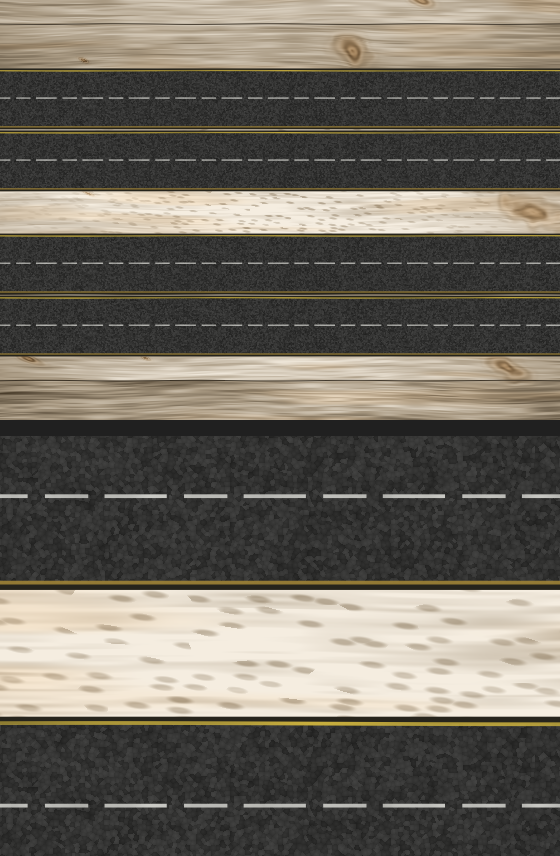
Top: the whole. Bottom: its middle third, enlarged.
Reproduce this pattern procedurally as a WebGL 2 fragment shader.

```glsl
#version 300 es
precision highp float;
// Four dashed asphalt roads in two pairs, laid across weathered wooden planks.

uniform vec2 u_resolution;
out vec4 fragColor;

// Lengths are fractions of the canvas height.
const float PAIR_TOP = 0.6927, PAIR_STEP = 0.3932, LANE_OFFSET = 0.0738;
const float ROAD_ABOVE = 0.0706, ROAD_BELOW = 0.0744;
const float LINE_ABOVE = 0.0651, LINE_BELOW = 0.0686, LINE_HALF = 0.0015;
const float DASH_PERIOD = 0.11042, DASH_HALF = 0.0015;
const float LONG_HALF = 0.0247, SHORT_HALF = 0.0172, SHORT_CENTER = 0.0556;
const float SEAM_HALF = 0.0012;

const vec3 ASPHALT = vec3(0.196, 0.196, 0.192);
const vec3 ROAD_RIM = vec3(0.15, 0.14, 0.11);
const vec3 DASH_WHITE = vec3(0.80, 0.80, 0.78);
const vec3 YELLOW_BRIGHT = vec3(0.78, 0.68, 0.24);
const vec3 YELLOW_DULL = vec3(0.62, 0.51, 0.21);
const vec3 WOOD_DARK = vec3(0.29, 0.24, 0.17);
const vec3 WOOD_MID = vec3(0.66, 0.60, 0.51);
const vec3 WOOD_PALE = vec3(0.96, 0.93, 0.88);
const vec3 WOOD_STAIN = vec3(0.52, 0.34, 0.15);

// Seams from top to bottom; each plank has a lightness and a grain contrast.
const float SEAMS[4] = float[](0.9427, 0.70, 0.30, 0.0937);
const vec2 PLANKS[5] = vec2[](vec2(0.68, 0.65), vec2(0.60, 0.65),
    vec2(0.87, 0.55), vec2(0.70, 0.70), vec2(0.47, 0.95));
// Knots: centre and radii.
const vec4 KNOTS[8] = vec4[](
    vec4(0.200, 0.856, 0.012, 0.005), vec4(0.838, 0.880, 0.040, 0.034),
    vec4(1.003, 0.998, 0.030, 0.014), vec4(0.208, 0.540, 0.014, 0.004),
    vec4(1.270, 0.495, 0.085, 0.036), vec4(1.210, 0.123, 0.042, 0.024),
    vec4(0.070, 0.145, 0.030, 0.009), vec4(0.347, 0.147, 0.013, 0.005));

float hash(vec2 p) {
    vec3 q = fract(p.xyx * vec3(0.1031, 0.1030, 0.0973));
    q += dot(q, q.yzx + 33.33);
    return fract((q.x + q.y) * q.z);
}

float noise(vec2 p) {
    vec2 i = floor(p), f = fract(p);
    f *= f * (3.0 - 2.0 * f);
    return mix(mix(hash(i), hash(i + vec2(1, 0)), f.x),
               mix(hash(i + vec2(0, 1)), hash(i + vec2(1, 1)), f.x), f.y);
}

// Cellular noise: distance to the nearest point, and that cell's random value.
vec2 cells(vec2 p) {
    vec2 nearest = vec2(9.0, 0.0), base = floor(p);
    for (int k = 0; k < 9; k++) {
        vec2 c = base + vec2(k % 3 - 1, k / 3 - 1);
        float d = distance(p, c + vec2(hash(c), hash(c + 57.0)));
        if (d < nearest.x) nearest = vec2(d, hash(c + 113.0));
    }
    return nearest;
}

// Antialiased coverage of a band of given half width.
float band(float d, float halfWidth) {
    return clamp((halfWidth - abs(d)) * u_resolution.y + 0.5, 0.0, 1.0);
}

vec3 wood(vec2 p) {
    int plank = 0;
    float seam = 0.0;
    for (int i = 0; i < 4; i++) {
        float d = p.y - SEAMS[i] + 0.0008 * sin(p.x * 17.0 + float(i));
        if (d < 0.0) plank++;
        seam = max(seam, band(d, SEAM_HALF));
    }
    // Grain bends gently, and flows around the knots.
    float id = float(plank);
    vec2 q = p + vec2(id * 7.3, 0.005 * sin(p.x * 5.0 + id * 2.0) + 0.002 * sin(p.x * 14.0 + id));
    float stain = 0.0, rings = 0.0;
    for (int i = 0; i < 8; i++) {
        vec4 k = KNOTS[i];
        vec2 d = p - k.xy;
        d.y += 0.35 * d.x;
        d /= k.zw;
        float r = length(d) + 0.5 * noise(p * 45.0), g = exp(-r * r);
        q.y -= 0.6 * k.w * d.y * g;
        stain = max(stain, g);
        rings += g * (0.5 + 0.5 * cos(r * 10.0));
    }
    float broad = noise(q * vec2(2.5, 26.0)), mid = noise(q * vec2(5.0, 105.0));
    float fine = noise(q * vec2(16.0, 330.0));
    float grain = 0.3 * broad + 0.35 * mid + 0.35 * fine - 0.5;
    float cracks = smoothstep(0.80, 0.95, noise(q * vec2(4.0, 150.0) + 31.0));
    float side = p.x - 0.5 * u_resolution.x / u_resolution.y;
    float tone = PLANKS[plank].x + PLANKS[plank].y * (grain - 0.22 * cracks) + 0.08 - 0.5 * side * side;
    // Grey flecks on the pale middle plank.
    vec2 fleck = cells((p + vec2(0.0, 0.12 * p.x)) * vec2(32.0, 115.0));
    if (plank == 2) tone -= 0.30 * step(0.5, fleck.y) * smoothstep(0.42, 0.15, fleck.x) * exp(-5.0 * side * side);
    tone = clamp(tone - 0.5 * rings, 0.0, 1.0);
    vec3 color = mix(mix(WOOD_DARK, WOOD_MID, min(2.0 * tone, 1.0)), WOOD_PALE, max(2.0 * tone - 1.0, 0.0));
    float warm = 0.22 * smoothstep(0.58, 0.9, noise(q * vec2(3.0, 48.0) + 9.0));
    color = mix(color, color * vec3(1.0, 0.84, 0.62), warm + 0.5 * stain);
    color = mix(color, WOOD_STAIN, 0.3 * stain);
    return mix(color, WOOD_DARK * 0.6, 0.85 * seam);
}

// Road surface; y is measured upward from the dashed centre line.
vec3 road(float x, float y) {
    vec2 grit = cells(vec2(x, y) * 260.0);
    float patches = noise(vec2(x, y) * 55.0) - 0.5;
    vec3 color = ASPHALT + 0.09 * (grit.y - 0.5) + 0.05 * (0.45 - grit.x) + 0.02 * patches;
    color = mix(color, ROAD_RIM, max(step(LINE_ABOVE, y), step(y, -LINE_BELOW)));
    // Worn edge lines: bright above, dull below.
    float wear = 0.82 + 0.12 * sin(x * 11.0) + 0.06 * sin(x * 37.0 + 1.0);
    float wobble = 0.0005 * sin(x * 9.0);
    color = mix(color, YELLOW_BRIGHT, wear * band(y - LINE_ABOVE + wobble, LINE_HALF));
    color = mix(color, YELLOW_DULL, 0.9 * band(y + LINE_BELOW, LINE_HALF));
    // Alternating long and short dashes.
    float cell = mod(x + 0.5 * DASH_PERIOD, DASH_PERIOD) - 0.5 * DASH_PERIOD;
    float shortDash = band(mod(x, DASH_PERIOD) - SHORT_CENTER, SHORT_HALF);
    float dash = max(band(cell, LONG_HALF), shortDash) * band(y, DASH_HALF);
    return mix(color, DASH_WHITE, dash * (0.9 + 0.2 * patches));
}

void main() {
    vec2 p = gl_FragCoord.xy / u_resolution.y;
    vec3 color = wood(p);
    for (int i = 0; i < 4; i++) {
        float center = PAIR_TOP - PAIR_STEP * float(i / 2) + LANE_OFFSET * (1.0 - 2.0 * float(i % 2));
        float y = p.y - center;
        float cover = band(y - 0.5 * (ROAD_ABOVE - ROAD_BELOW), 0.5 * (ROAD_ABOVE + ROAD_BELOW));
        if (cover > 0.0) color = mix(color, road(p.x, y), cover);
    }
    fragColor = vec4(color, 1.0);
}
```
